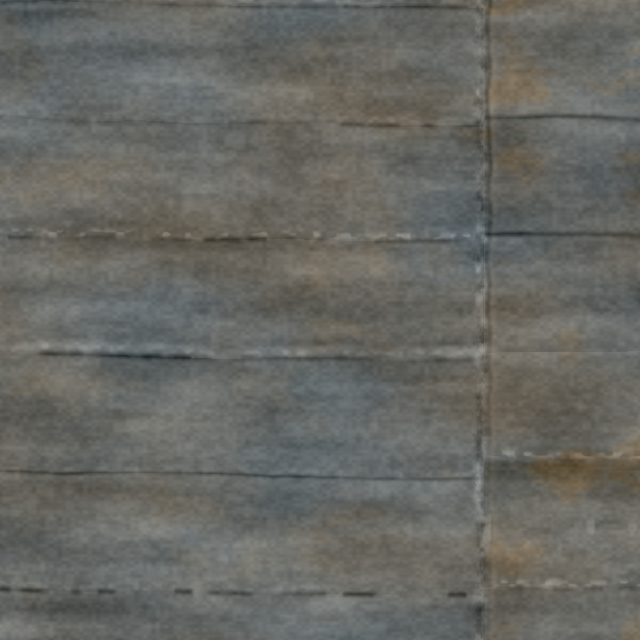
This texture is drawn by a WebGL 1 fragment shader. Its source:

```glsl
precision highp float;
// Weathered board-marked concrete: level seams cross a wall split by one gritty
// upright joint. Layered value noise gives streaks, stains and grain; soft bumps
// around each seam give its crack, pale ridge and shadow.

uniform vec2 u_resolution;

float hash(vec2 p) {
  vec3 q = fract(p.xyx * vec3(0.1031, 0.1030, 0.0973));
  q += dot(q, q.yzx + 33.33);
  return fract((q.x + q.y) * q.z);
}

float noise(vec2 p) {
  vec2 i = floor(p), f = fract(p);
  f = f * f * (3.0 - 2.0 * f);
  return mix(mix(hash(i), hash(i + vec2(1.0, 0.0)), f.x),
             mix(hash(i + vec2(0.0, 1.0)), hash(i + 1.0), f.x), f.y);
}

float fbm(vec2 p) {
  float sum = 0.0, amp = 0.533;
  for (int i = 0; i < 4; i++) {
    sum += amp * noise(p);
    p = p * 2.03 + 17.3;
    amp *= 0.5;
  }
  return sum;
}

float bump(float d, float width) { return exp(-d * d / (width * width)); }

float isRow(float row, float n) { return 1.0 - step(0.5, abs(row - n)); }

// Rough concrete: tint, long streaks, blotches and fine grain
vec3 concrete(vec2 p, float board, float right) {
  float streak = fbm(p * vec2(5.0, 34.0) + board * 5.7) - 0.5;
  float blotch = fbm(p * vec2(9.0, 13.0) + 40.0) - 0.5;
  float grain = noise(p * vec2(150.0, 190.0)) - 0.5;
  float speck = noise(p * vec2(75.0, 95.0) + 9.0) - 0.5;
  float tone = 0.17 * streak + 0.13 * blotch + 0.055 * grain + 0.05 * speck;
  tone += 0.035 * (hash(vec2(board + 3.0, right * 7.0 + 2.0)) - 0.5);
  tone += 0.022 * (p.y - 0.5);
  vec3 color = vec3(0.405, 0.413, 0.401) + tone;

  float warm = fbm(p * vec2(4.0, 8.0) + 71.0) - 0.5 + 0.1 * right;
  color += vec3(0.10, 0.015, -0.07) * warm;
  float rust = smoothstep(0.58, 0.78, fbm(p * vec2(10.0, 15.0) + 23.0));
  return color + vec3(0.035, 0.003, -0.035) * rust * (0.5 + 0.8 * right);
}

// Light and dark relief around the nearest seam; d is positive above it
float seamRelief(vec2 p, float d, float row, float right) {
  float left = 1.0 - right;
  float dashes = smoothstep(0.3, 0.65, noise(vec2(p.x * 42.0, row * 9.0 + 4.0)));
  float chips = noise(p * vec2(85.0, 120.0) + row);
  float worn = 0.45 + 0.75 * noise(vec2(p.x * 9.0, row * 5.0 + 1.0));

  // Raised lip in two long pieces, with a shorter one by the joint
  float lip = smoothstep(0.04, 0.08, p.x) * (1.0 - bump(p.x - 0.355, 0.035))
            * (1.0 - 0.9 * bump(p.x - 0.61, 0.05));
  lip *= isRow(row, 2.0) * left;

  float upper = isRow(row, 3.0) + isRow(row, 4.0);
  float crackLeft = isRow(row, 0.0) * dashes
    + isRow(row, 1.0) * (0.55 + 0.25 * dashes)
    + lip * (0.6 + 0.4 * dashes)
    + isRow(row, 3.0) * dashes * 0.75
    + isRow(row, 4.0) * dashes * mix(0.4, 1.2, smoothstep(0.2, 0.6, p.x))
    + isRow(row, 5.0) * (0.4 + 0.4 * dashes);
  float crackRight = upper * mix(1.2, 0.65, smoothstep(0.78, 0.98, p.x))
    + (isRow(row, 0.0) + isRow(row, 1.0)) * 0.35 * dashes;
  float width = mix(0.0045, 0.0032, isRow(row, 1.0));
  float relief = -0.17 * worn * bump(d, width) * mix(crackLeft, crackRight, right);

  // Pale crumbs along the upper edge
  float crumbs = smoothstep(0.4, 0.8, chips);
  float pale = left * (0.35 + 0.6 * isRow(row, 3.0))
    + right * (isRow(row, 0.0) + isRow(row, 1.0));
  relief += 0.12 * crumbs * pale * bump(d - 0.008, 0.006);
  relief += 0.10 * lip * bump(d - 0.013, 0.008) * (0.5 + chips * 0.6);
  relief -= 0.06 * lip * bump(d - 0.026, 0.008) * smoothstep(0.38, 0.5, p.x);

  // Broad soft shadow under the middle-upper seam
  float shade = smoothstep(0.05, 0.15, p.x) * (1.0 - smoothstep(0.45, 0.65, p.x));
  return relief - 0.07 * isRow(row, 3.0) * left * shade * bump(d + 0.01, 0.012);
}

void main() {
  vec2 p = gl_FragCoord.xy / u_resolution;
  float right = smoothstep(0.753, 0.758, p.x);

  // Six seams, slightly tilted on the left and shifted on the right
  float bend = 0.009 * (fbm(vec2(p.x * 9.0, floor(p.y * 5.43 + 0.1) + 6.0)) - 0.5);
  float level = p.y - 0.073 + bend + mix(0.014 * (p.x - 0.4), -0.007, right);
  float row = floor(level / 0.184 + 0.5);
  float d = level - row * 0.184 - 0.017 * right * isRow(row, 1.0);
  vec3 color = concrete(p, floor(level / 0.184), right);

  // Upright joint: crumbly band with a dark groove and a warm edge
  float j = p.x - 0.751 - 0.007 * (noise(vec2(2.0, p.y * 27.0)) - 0.5);
  float band = bump(j, 0.010);
  float grit = fbm(p * vec2(75.0, 62.0) + 31.0) - 0.5;
  float groove = 0.4 + 0.6 * noise(vec2(5.0, p.y * 13.0));
  color += seamRelief(p, d, row, right) * (1.0 - 0.85 * band);
  color += band * (0.42 * grit + 0.012);
  color -= 0.095 * groove * bump(j - 0.013, 0.0038) * smoothstep(-0.2, 0.8, p.y);
  color += vec3(0.045, 0.032, 0.022) * bump(j - 0.020, 0.004) * groove;

  // Damp brown stain and pale drips under the lower right seam
  float below = right * isRow(row, 1.0) * (1.0 - smoothstep(-0.009, 0.0, d));
  color -= vec3(0.065, 0.075, 0.095) * below * exp(d * 16.0);
  float drips = smoothstep(0.55, 0.85, noise(p * vec2(80.0, 28.0) + 12.0));
  color += 0.075 * drips * right * bump(p.y - 0.17, 0.035);

  gl_FragColor = vec4(clamp(color, 0.0, 1.0), 1.0);
}
```
